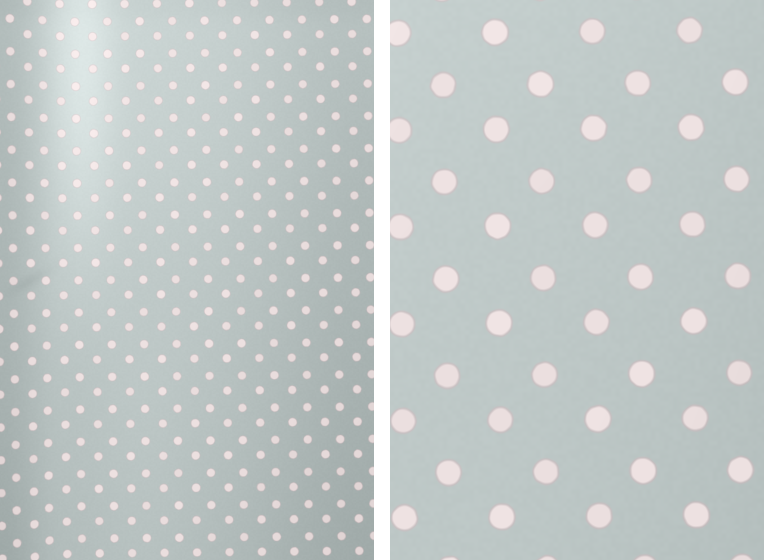
Left, the full canvas; right, a detail of the centre.
Give the GLSL for this pattern, as a Shadertoy shader.

```glsl
// Pale pink polka dots on softly lit grey-teal paper, slightly bowed at the left edge.

float hash(vec2 p) {
    p = fract(p * vec2(0.1031, 0.1137));
    p += dot(p, p.yx + 33.33);
    return fract((p.x + p.y) * p.x * 91.7);
}

float valueNoise(vec2 p) {
    vec2 i = floor(p), f = fract(p);
    f = f * f * (3.0 - 2.0 * f);
    return mix(mix(hash(i), hash(i + vec2(1, 0)), f.x),
               mix(hash(i + vec2(0, 1)), hash(i + vec2(1, 1)), f.x), f.y);
}

float bell(float x) { return exp(-x * x); }

// Brightness of the paper: lighter at the top, with a sheen on the upper left
float paperLight(vec2 uv) {
    float light = 0.685 + 0.085 * uv.y;
    light += 0.025 * bell((uv.x - 0.35) / 0.28);
    light += 0.085 * bell((uv.x - 0.22) / 0.085) * smoothstep(0.35, 0.92, uv.y);
    light -= 0.055 * smoothstep(0.55, 1.0, uv.x);
    light -= 0.065 * (1.0 - smoothstep(0.0, 0.17, uv.x));
    light -= 0.02 * smoothstep(0.94, 1.0, uv.y);

    // Faint slanted crease near the left edge
    vec2 c = uv - vec2(0.08, 0.498);
    light -= 0.035 * bell(c.x / 0.05) * bell((c.y - 0.35 * c.x) / 0.012);

    // Broad, uneven shading
    return light + 0.012 * (valueNoise(uv * vec2(5.0, 4.0) + 7.0) - 0.5);
}

void mainImage(out vec4 fragColor, in vec2 fragCoord) {
    vec2 uv = fragCoord / iResolution.xy;
    float pixel = 17.26 / iResolution.y;
    vec2 p = fragCoord * pixel;               // one unit is one repeat
    float light = paperLight(uv);

    // Paper with fine grain
    float grain = valueNoise(p * 22.0) - 0.5;
    vec3 color = light + vec3(0.0, 0.041, 0.036) + 0.012 * grain;

    // Rows spread apart toward the left edge, and the lattice leans slightly
    vec2 origin = vec2(5.416, 8.652);
    vec2 q = p - origin;
    q.y /= 1.0 + 0.016 * (1.0 - smoothstep(0.2, 2.4, p.x));
    mat2 lattice = mat2(1.0, 0.0101, -0.0139, 0.9955);
    vec2 cell = inverse(lattice) * q;

    // Two interleaved sets of dots
    float soft = 0.008 + 0.7 * pixel;
    for (int k = 0; k < 2; k++) {
        vec2 c = cell - float(k) * vec2(0.541, -0.461);
        vec2 id = round(c);
        float variation = hash(id + 40.0 + 57.0 * float(k)) - 0.5;
        float radius = 0.134 + 0.006 * variation;
        float d = length(lattice * (c - id)) - radius;
        d += 0.008 * (valueNoise(p * 18.0 + 3.0) - 0.5);

        // Dusky rim under a pale face
        vec3 face = vec3(0.925, 0.878, 0.878) + 0.4 * (light - 0.73) + 0.02 * variation;
        vec3 rim = vec3(0.79, 0.735, 0.745) + 0.5 * (light - 0.73);
        color = mix(color, rim, 0.8 * (1.0 - smoothstep(-soft, soft, d - 0.006)));
        color = mix(color, face, 1.0 - smoothstep(-soft, soft, d + 0.012));
    }

    fragColor = vec4(clamp(color, 0.0, 1.0), 1.0);
}
```
